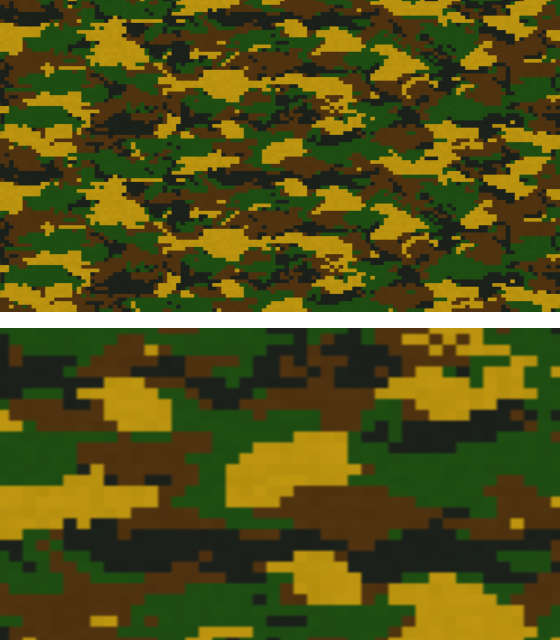
Top, the full canvas; bottom, a detail of the centre.
Write a Shadertoy shader that draws this pattern.

```glsl
#define COLUMNS 124.0        // mosaic cells across the canvas
#define TILE_ROWS 44.0       // mosaic cells in one vertical repeat
#define TILE_HEIGHT 0.284    // vertical repeat, in canvas widths
#define LATTICE vec2(10.0, 6.0) // noise lattice: per width, per repeat
#define GAIN 0.55            // octave falloff, raggedness of the patches
#define WARP 0.45            // bending of the patches
#define EDGE 0.2             // softness of cell borders, in cells
#define YELLOW_LEVEL 0.78    // levels in standard deviations
#define GREEN_LEVEL 0.03
#define BLACK_WIDTH 0.43
#define BLACK_BIAS 0.4
#define TONE 0.05            // brightness change between cells

const vec3 BROWN  = vec3(0.31, 0.195, 0.06);
const vec3 GREEN  = vec3(0.115, 0.30, 0.07);
const vec3 BLACK  = vec3(0.105, 0.125, 0.105);
const vec3 YELLOW = vec3(0.73, 0.575, 0.06);

float hash(vec2 p, float seed) {
    uvec3 v = uvec3(ivec3(vec3(p, seed) + 4096.0));
    v = v * 1664525u + 1013904223u;
    v.x += v.y * v.z; v.y += v.z * v.x; v.z += v.x * v.y;
    v ^= v >> 16u;
    v.x += v.y * v.z; v.y += v.z * v.x; v.z += v.x * v.y;
    return float(v.z >> 8u) / 16777216.0;
}

// Slope of a random unit gradient at one lattice corner
float corner(vec2 cell, vec2 offset, vec2 f, float rows, float seed) {
    vec2 id = cell + offset;
    id.y = mod(id.y, rows);
    float angle = 6.28319 * hash(id, seed);
    return dot(vec2(cos(angle), sin(angle)), f - offset);
}

// Gradient noise that repeats vertically after the given rows
float noise(vec2 p, float rows, float seed) {
    vec2 cell = floor(p), f = fract(p);
    vec2 s = f * f * (3.0 - 2.0 * f);
    float low = mix(corner(cell, vec2(0, 0), f, rows, seed),
                    corner(cell, vec2(1, 0), f, rows, seed), s.x);
    float high = mix(corner(cell, vec2(0, 1), f, rows, seed),
                     corner(cell, vec2(1, 1), f, rows, seed), s.x);
    return mix(low, high, s.y);
}

// Octave sum scaled to a standard deviation of about one
float layer(vec2 p, float seed) {
    float sum = 0.0, power = 0.0, amp = 1.0, rows = LATTICE.y;
    p += vec2(0.31, 0.47) * seed;
    for (int i = 0; i < 4; i++) {
        sum += amp * noise(p, rows, seed + float(i));
        power += amp * amp;
        amp *= GAIN;
        rows *= 2.0;
        p = p * 2.0 + vec2(0.37, 0.61);
    }
    return sum / (0.2117 * sqrt(power));
}

// Flat colour of one mosaic cell
vec3 cellColor(vec2 id) {
    vec2 p = (id + 0.5) / vec2(COLUMNS, TILE_ROWS) * LATTICE;
    p += WARP * vec2(noise(p * 2.0, LATTICE.y * 2.0, 71.0),
                     noise(p * 2.0, LATTICE.y * 2.0, 83.0));

    // Ground patches
    vec3 color = layer(p, 11.0) > GREEN_LEVEL ? GREEN : BROWN;

    // Broken, branching dark veins
    float veinWidth = BLACK_WIDTH * (layer(p, 37.0) + BLACK_BIAS);
    if (abs(layer(p, 23.0)) < veinWidth) color = BLACK;

    // Bright islands on top
    if (layer(p, 53.0) > YELLOW_LEVEL) color = YELLOW;

    float tone = hash(vec2(id.x, mod(id.y, TILE_ROWS)), 97.0) - 0.5;
    return color * (1.0 + TONE * tone);
}

void mainImage(out vec4 fragColor, in vec2 fragCoord) {
    vec2 uv = fragCoord / iResolution.x;
    vec2 grid = uv * vec2(COLUMNS, TILE_ROWS / TILE_HEIGHT) - 0.5;
    vec2 id = floor(grid);

    // Blend neighbouring cells close to their shared borders
    vec2 w = smoothstep(0.5 - EDGE, 0.5 + EDGE, fract(grid));
    vec3 low = mix(cellColor(id), cellColor(id + vec2(1, 0)), w.x);
    vec3 high = mix(cellColor(id + vec2(0, 1)), cellColor(id + vec2(1, 1)), w.x);
    fragColor = vec4(mix(low, high, w.y), 1.0);
}
```
